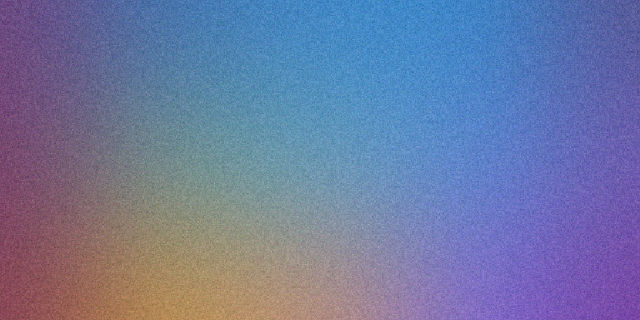
This background is drawn by a Shadertoy shader. Its source:

```glsl
// Soft colour mesh from plum and amber to azure and violet, under fine film grain.

// Colour anchors: five columns left to right, three rows bottom to top.
const vec3 MESH[15] = vec3[15](
    vec3(0.54, 0.28, 0.33), vec3(0.70, 0.53, 0.33), vec3(0.69, 0.55, 0.50),
    vec3(0.51, 0.42, 0.76), vec3(0.47, 0.28, 0.65),
    vec3(0.47, 0.28, 0.43), vec3(0.45, 0.53, 0.54), vec3(0.41, 0.59, 0.70),
    vec3(0.37, 0.51, 0.79), vec3(0.42, 0.36, 0.68),
    vec3(0.42, 0.29, 0.51), vec3(0.29, 0.45, 0.67), vec3(0.26, 0.53, 0.77),
    vec3(0.25, 0.51, 0.77), vec3(0.34, 0.36, 0.61));

vec3 hash3(vec2 p) {
    vec3 q = fract(vec3(p.xyx) * vec3(0.1031, 0.1030, 0.0973));
    q += dot(q, q.yxz + 33.33);
    return fract((q.xxy + q.yzz) * q.zyx);
}

// Catmull-Rom kernel at distance d from an anchor.
float splineWeight(float d) {
    d = abs(d);
    if (d < 1.0) return 1.0 + d * d * (1.5 * d - 2.5);
    if (d < 2.0) return 2.0 + d * (-4.0 + d * (2.5 - 0.5 * d));
    return 0.0;
}

vec3 meshColour(vec2 uv) {
    vec3 colour = vec3(0.0);
    float total = 0.0;
    for (int i = 0; i < 15; i++) {
        vec2 offset = uv * vec2(4.0, 2.0) - vec2(i % 5, i / 5);
        float weight = splineWeight(offset.x) * splineWeight(offset.y);
        colour += MESH[i] * weight;
        total += weight;
    }
    return colour / total;
}

// Jittered soft dots, one per cell; returns a signed brightness.
float specks(vec2 p) {
    vec2 cell = floor(p);
    vec3 rnd = hash3(cell + 17.0);
    float dist = length(p - cell - mix(vec2(0.3), vec2(0.7), rnd.xy));
    float strength = rnd.z > 0.5 ? rnd.z : rnd.z - 1.0;
    return strength * (1.0 - smoothstep(0.08, 0.3, dist));
}

void mainImage(out vec4 fragColor, in vec2 fragCoord) {
    vec2 uv = fragCoord / iResolution.xy;
    vec2 p = fragCoord / iResolution.y;
    vec3 colour = meshColour(uv);

    // Fine grain, partly grey and partly tinted
    vec3 grain = hash3(floor(p * 256.0)) - 0.5;
    colour += 0.06 * grain.x + 0.045 * grain;

    // Scattered light and dark flecks
    colour += vec3(0.05, 0.07, 0.065) * specks(p * 95.0);

    fragColor = vec4(clamp(colour, 0.0, 1.0), 1.0);
}
```
